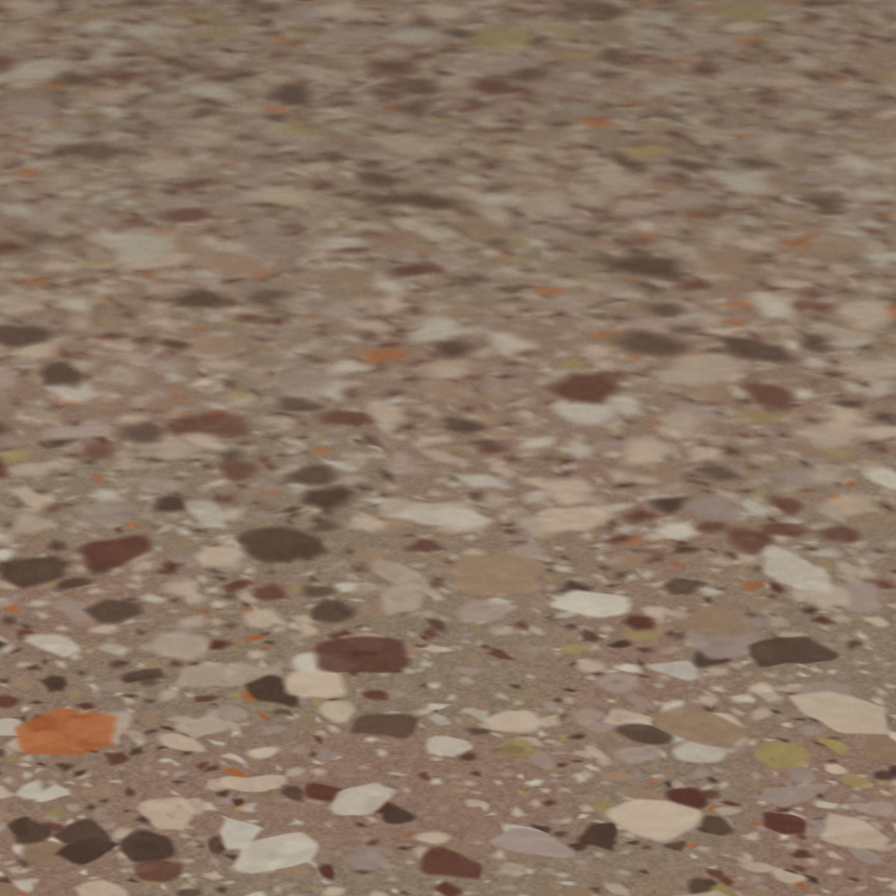
Give the GLSL for this texture, as a WebGL 1 fragment shader.

```glsl
precision highp float;
uniform vec2 u_resolution;

// View
const float HORIZON = 2.5;        // height of the vanishing line
const float DEPTH_SCALE = 4.3;    // floor depth per unit of width
const float NEAR_SOFTNESS = 0.004;
const float FAR_SOFTNESS = 0.021;
const float FAR_FADE = 0.36;      // contrast lost in the distance
const float FAR_LIGHT = 0.92;

// Chips
const int SIDES = 6;
const float TILT = -0.35;
const float TILT_SPREAD = 1.7;
const float EDGE_WOBBLE = 0.007;
const float TONE_SPREAD = 0.13;

// Colours
const vec3 CEMENT_ROSE = vec3(0.535, 0.435, 0.375);
const vec3 CEMENT_GREY = vec3(0.525, 0.455, 0.385);
const vec3 CREAM = vec3(0.70, 0.63, 0.55);
const vec3 CHALK = vec3(0.72, 0.69, 0.63);
const vec3 LILAC = vec3(0.60, 0.53, 0.49);
const vec3 TAN = vec3(0.56, 0.46, 0.37);
const vec3 UMBER = vec3(0.30, 0.23, 0.19);
const vec3 MAROON = vec3(0.35, 0.21, 0.175);
const vec3 ORANGE = vec3(0.64, 0.36, 0.20);
const vec3 OLIVE = vec3(0.58, 0.51, 0.33);

float hash(vec2 p) {
  vec3 q = fract(p.xyx * vec3(0.1031, 0.1030, 0.0973));
  q += dot(q, q.yzx + 33.33);
  return fract((q.x + q.y) * q.z);
}

float noise(vec2 p) {
  vec2 i = floor(p), f = fract(p);
  f = f * f * (3.0 - 2.0 * f);
  vec2 e = vec2(0.0, 1.0);
  return mix(mix(hash(i), hash(i + e.yx), f.x),
             mix(hash(i + e.xy), hash(i + e.yy), f.x), f.y);
}

float smoothMax(float a, float b, float k) {
  float h = max(k - abs(a - b), 0.0) / k;
  return max(a, b) + h * h * k * 0.25;
}

vec3 stoneColour(float pick) {
  vec3 c = CREAM;
  c = mix(c, CHALK, step(0.28, pick));
  c = mix(c, LILAC, step(0.42, pick));
  c = mix(c, TAN, step(0.59, pick));
  c = mix(c, UMBER, step(0.73, pick));
  c = mix(c, MAROON, step(0.87, pick));
  c = mix(c, ORANGE, step(0.955, pick));
  return mix(c, OLIVE, step(0.977, pick));
}

// Irregular rounded polygon cut by randomly placed sides
float stoneDistance(vec2 p, vec2 id) {
  float angle = TILT + TILT_SPREAD * (hash(id + 3.7) - 0.5);
  float c = cos(angle), s = sin(angle);
  p = vec2(c * p.x + s * p.y, c * p.y - s * p.x);
  p.y *= mix(1.0, 1.9, hash(id + 8.1));
  float radius = mix(0.28, 0.50, hash(id + 5.3));
  float rounding = mix(0.03, 0.22, hash(id + 6.9));
  float d = -1.0;
  for (int i = 0; i < SIDES; i++) {
    float k = float(i);
    float a = (k + 0.75 * hash(id + 11.3 + k * 7.0)) * 6.28318 / float(SIDES);
    float reach = radius * mix(0.65, 1.15, hash(id + 61.7 + k * 5.0));
    d = smoothMax(d, dot(p, vec2(cos(a), sin(a))) - reach, rounding);
  }
  return d / 1.3;
}

// Scatters one size class of chips over the floor colour
vec3 scatter(vec3 base, vec2 floorPos, float size, float density, float soft, float seed) {
  vec2 p = floorPos / size + seed * 0.37;
  vec2 cell = floor(p);
  for (int y = -1; y <= 1; y++) {
    for (int x = -1; x <= 1; x++) {
      vec2 corner = cell + vec2(float(x), float(y));
      vec2 id = corner + seed * 19.0;
      if (hash(id) > density) continue;
      vec2 centre = corner + 0.5 + 0.75 * (vec2(hash(id + 1.3), hash(id + 2.9)) - 0.5);
      float d = stoneDistance(p - centre, id) * size;
      float cover = 1.0 - smoothstep(-soft, soft, d);
      vec3 stone = stoneColour(hash(id + 4.1));
      stone *= 1.0 + TONE_SPREAD * (hash(id + 9.7) - 0.5);
      stone *= 0.97 + 0.06 * noise(floorPos * vec2(55.0, 90.0));
      base = mix(base, stone, cover * mix(0.72, 1.0, hash(id + 7.7)));
    }
  }
  return base;
}

void main() {
  vec2 uv = gl_FragCoord.xy / u_resolution;

  // Perspective floor
  float depth = HORIZON / (HORIZON - uv.y);
  vec2 ground = vec2((uv.x - 0.5) * depth, DEPTH_SCALE * depth) + 3.0;
  float far = smoothstep(0.1, 1.0, uv.y);
  float soft = mix(NEAR_SOFTNESS, FAR_SOFTNESS, far);

  // Cement with fine speckle
  vec3 cement = mix(CEMENT_ROSE, CEMENT_GREY, smoothstep(0.3, 0.7, noise(ground * 4.0)));
  float speckle = noise(ground * 130.0) + noise(ground * 260.0) - 1.0;
  cement *= 1.0 + 0.11 * speckle * (1.0 - 0.8 * far);

  // Chips, smallest first
  vec2 wobble = vec2(noise(ground * 38.0), noise(ground * 38.0 + 40.0)) - 0.5;
  vec2 p = ground + EDGE_WOBBLE * wobble;
  vec3 colour = scatter(cement, p, 0.018, 0.42, soft, 1.0);
  colour = scatter(colour, p, 0.040, 0.50, soft, 2.0);
  colour = scatter(colour, p, 0.078, 0.56, soft, 3.0);
  colour = scatter(colour, p, 0.128, 0.50, soft, 4.0);

  // Distance haze, dimming and faint grain
  colour = mix(colour, CEMENT_GREY, FAR_FADE * far);
  colour *= mix(1.0, FAR_LIGHT, smoothstep(0.55, 1.0, uv.y));
  colour += 0.018 * (noise(uv * 300.0) - 0.5);
  gl_FragColor = vec4(colour, 1.0);
}
```
